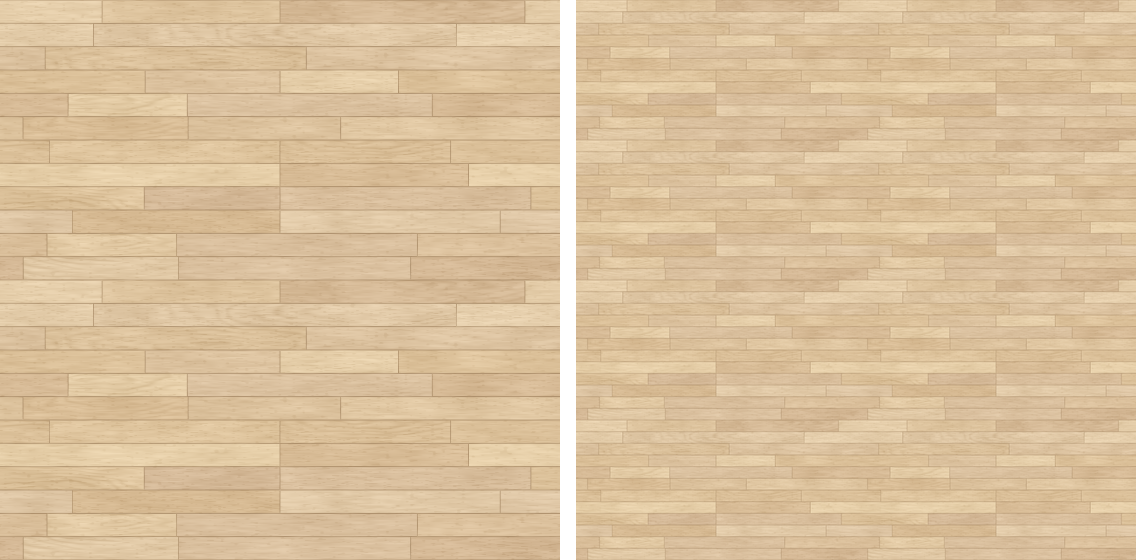
Left: one tile. Right: repeated 2 by 2.
Reproduce this texture procedurally as a WebGL 1 fragment shader.

```glsl
precision highp float;
// Pale oak strip floor: 24 rows of long planks, the 12-row layout laid twice.
// Each row is cut at hashed joints that wrap around the canvas; every plank gets
// its own tone, fibres, pores and arched growth rings in plank-local space.
uniform vec2 u_resolution;

const float ROWS = 24.0;
const float PERIOD = 12.0;

float hash(vec2 p) {
  vec3 q = fract(vec3(p.xyx) * vec3(0.1031, 0.1030, 0.0973));
  q += dot(q, q.yzx + 33.33);
  return fract((q.x + q.y) * q.z);
}

float noise(vec2 p) {
  vec2 i = floor(p);
  vec2 f = fract(p);
  f = f * f * (3.0 - 2.0 * f);
  return mix(mix(hash(i), hash(i + vec2(1.0, 0.0)), f.x),
             mix(hash(i + vec2(0.0, 1.0)), hash(i + vec2(1.0, 1.0)), f.x), f.y);
}

// Coverage of a thin line at distance d, in canvas units
float line(float d, float halfWidth, float pixel) {
  return clamp((halfWidth - d) / pixel + 0.5, 0.0, min(1.0, 2.0 * halfWidth / pixel));
}

// Shade offset of the wood; p is measured in plank heights
float woodGrain(vec2 p, float plankLength, vec2 seed) {
  vec2 shift = 80.0 * vec2(hash(seed + 3.1), hash(seed + 7.7));
  vec2 q = p + shift;
  float cloud = noise(q * vec2(0.45, 1.3)) - 0.5;
  float fibre = noise(q * vec2(1.1, 9.0)) - 0.5;
  float streak = noise(q * vec2(2.2, 19.0) + 31.0) - 0.5;
  float pore = smoothstep(0.66, 0.95, noise(q * vec2(5.0, 23.0) + 57.0));

  // Stretched, wobbling rings around a heart inside or just beyond the plank
  vec2 heart = vec2(plankLength * hash(seed + 11.3), mix(-0.1, 1.1, hash(seed + 17.9)));
  vec2 bend = vec2(noise(q * vec2(0.9, 2.0)), noise(q * vec2(0.7, 1.6) + 19.0)) - 0.5;
  vec2 r = (p - heart) * vec2(0.16, 1.0) + bend * vec2(0.25, 0.22);
  float wave = 0.5 + 0.5 * sin(length(r) * 36.0 + 2.0 * fibre);
  float figure = smoothstep(0.25, 0.9, hash(seed + 23.5));
  float patchy = smoothstep(0.2, 0.7, noise(q * vec2(0.5, 1.5) + 43.0));
  float rings = wave * wave * figure * patchy * exp(-0.5 * length(r));

  return 0.045 * cloud + 0.035 * fibre + 0.04 * streak - 0.035 * pore - 0.065 * rings;
}

void main() {
  vec2 uv = gl_FragCoord.xy / u_resolution;
  vec2 pixel = 1.0 / u_resolution;

  // Row, counted from the top
  float y = (1.0 - uv.y) * ROWS;
  float row = mod(floor(y), PERIOD);
  float v = fract(y);

  // Two or three planks per row; many rows share a joint at mid canvas
  float start = hash(vec2(row, 5.0)) < 0.4 ? 0.5 : hash(vec2(row, 9.0));
  float count = hash(vec2(row, 14.0)) < 0.4 ? 2.0 : 3.0;
  float x = fract(uv.x - start);
  float left = 0.0;
  float right = 1.0;
  float plank = 0.0;
  for (int i = 1; i < 3; i++) {
    float k = float(i);
    if (k < count) {
      float joint = (k + 0.75 * (hash(vec2(row, 20.0 + k)) - 0.5)) / count;
      if (x >= joint) {
        left = joint;
        plank = k;
      } else {
        right = min(right, joint);
      }
    }
  }

  // Plank tone, with a slight drift from warm to grey
  vec2 seed = vec2(row * 3.0 + plank, 41.0 + row);
  vec3 tan_ = vec3(0.825, 0.705, 0.550);
  vec3 cream = vec3(0.915, 0.825, 0.670);
  vec3 color = mix(tan_, cream, mix(0.1, 1.0, hash(seed)));
  color += vec3(-0.006, 0.0, 0.025) * hash(seed + 29.0);

  // Grain darkens blue more than red
  vec2 p = vec2((x - left) * ROWS, v);
  color += woodGrain(p, (right - left) * ROWS, seed) * vec3(0.9, 1.05, 1.2);

  // Thin seams, unevenly worn along their length
  float edge = min(v, 1.0 - v) / ROWS;
  float end = min(x - left, right - x);
  float wear = mix(0.6, 1.0, noise(p * vec2(1.5, 2.0) + seed));
  vec3 seamColor = vec3(0.60, 0.48, 0.34);
  float seam = max(line(edge, 0.0008, pixel.y), line(end, 0.0007, pixel.x));
  color = mix(color, seamColor, seam * wear * 0.85);

  gl_FragColor = vec4(color, 1.0);
}
```
